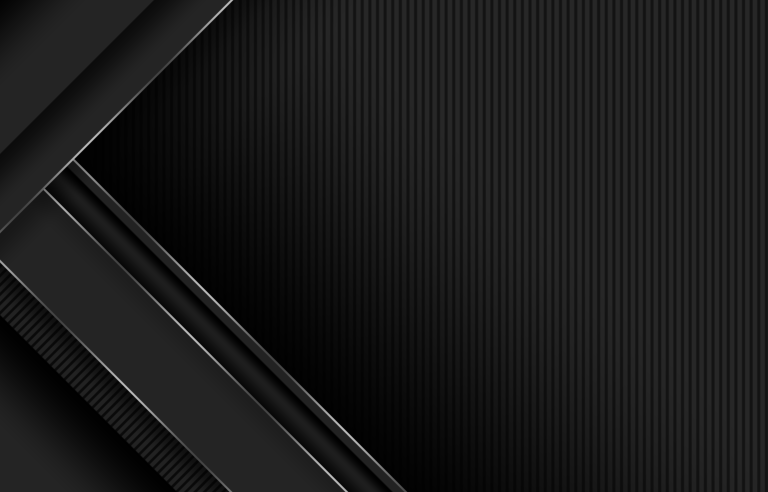
Give the GLSL for this background, as a Shadertoy shader.

```glsl
const vec3 CHARCOAL = vec3(0.141);
const vec3 SILVER = vec3(0.74);

// Antialiased step along a diagonal coordinate
float edge(float at, float d) {
    float aa = 1.4 / iResolution.y;
    return smoothstep(at - aa, at + aa, d);
}

// Thin metallic trim whose shine drifts along its length
vec3 trim(vec3 base, float d, float along, float phase) {
    float aa = 1.4 / iResolution.y;
    float mask = 1.0 - smoothstep(0.0008, 0.0022 + aa, abs(d));
    float shine = 0.68 + 0.32 * cos(along * 11.0 + phase);
    return mix(base, SILVER * shine, mask);
}

// Soft-sided dark grooves, one per period
float grooves(float x, float period) {
    float d = abs(fract(x / period) - 0.5);
    return smoothstep(0.08, 0.32, d);
}

void mainImage(out vec4 fragColor, in vec2 fragCoord) {
    vec2 p = fragCoord / iResolution.y;
    p.y = 1.0 - p.y;
    float rise = p.x + p.y; // grows away from the top left corner
    float fall = p.y - p.x; // grows towards the bottom left corner

    // Ribbed backdrop, shaded beside the diagonal panels
    float light = smoothstep(-0.08, 0.85, 0.175 - fall);
    light *= mix(0.55, 1.0, smoothstep(0.47, 0.75, rise));
    light = pow(light, 0.8);
    vec3 col = CHARCOAL * 1.08 * light * mix(0.5, 1.0, grooves(p.x, 0.0155));

    // Narrow outer strip
    col = mix(col, CHARCOAL * 0.95, edge(0.175, fall));

    // Recessed channel with a shadow at both sides
    float channel = smoothstep(0.204, 0.245, fall) * (1.0 - 0.75 * smoothstep(0.24, 0.295, fall));
    col = mix(col, CHARCOAL * 0.85 * channel, edge(0.202, fall));

    // Wide panel
    float panel = mix(0.82, 1.0, smoothstep(0.295, 0.37, fall));
    col = mix(col, CHARCOAL * panel, edge(0.295, fall));

    // Ribbed strip
    float ribs = mix(0.3, 1.0, grooves(rise, 0.019));
    ribs *= mix(0.45, 1.0, smoothstep(0.53, 0.61, fall));
    col = mix(col, CHARCOAL * 0.95 * ribs, edge(0.5305, fall));

    // Bottom corner under a long shadow
    col = mix(col, CHARCOAL * smoothstep(0.63, 0.88, fall), edge(0.64, fall));

    // Trims of the falling panels
    col = trim(col, fall - 0.175, rise, 1.5);
    col = trim(col, fall - 0.295, rise, 0.8);
    col = trim(col, fall - 0.5305, rise, 1.0);

    // Shadow cast by the upper panel
    col *= mix(0.65, 1.0, smoothstep(0.47, 0.57, rise));

    // Upper panel and its raised corner sheet
    vec3 upper = CHARCOAL * mix(0.3, 1.0, smoothstep(0.305, 0.43, rise));
    vec3 corner = CHARCOAL * smoothstep(-0.04, 0.19, rise);
    upper = mix(corner, upper, edge(0.313, rise));
    col = mix(upper, col, edge(0.4715, rise));
    col = trim(col, rise - 0.4715, fall, -1.2);

    fragColor = vec4(col, 1.0);
}
```
